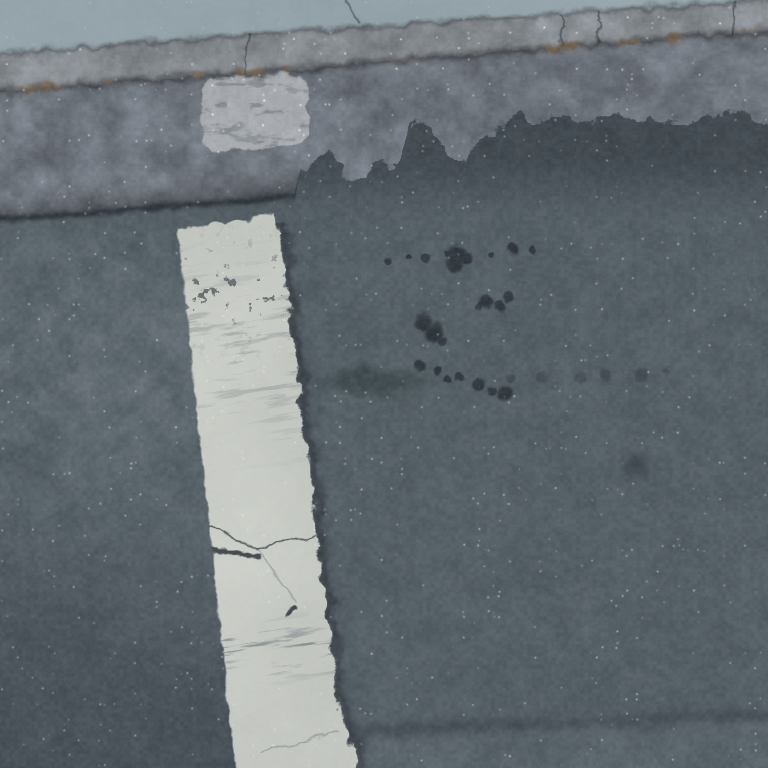
Give the GLSL for this texture, as a WebGL 2 fragment shader.

```glsl
#version 300 es
precision highp float;
uniform vec2 u_resolution;
out vec4 outColor;

#define EDGE_SOFT 0.0018
#define GRAIN 0.075
#define MOTTLE 0.05
#define GRIT_CELLS 150.0
#define GRIT_RATE 0.045
#define RAGGED 0.014

const vec3 ASPHALT = vec3(0.335, 0.375, 0.4);
const vec3 DARK = vec3(0.255, 0.285, 0.31);
const vec3 WORN = vec3(0.41, 0.445, 0.475);
const vec3 GUTTER = vec3(0.435, 0.458, 0.49);
const vec3 CURB = vec3(0.52, 0.54, 0.56);
const vec3 PAVEMENT = vec3(0.59, 0.645, 0.675);
const vec3 PAINT = vec3(0.775, 0.79, 0.765);
const vec3 OLD_PAINT = vec3(0.665, 0.68, 0.695);
const vec3 TAR = vec3(0.18, 0.205, 0.225);

float hash(vec2 p) { return fract(sin(dot(p, vec2(127.1, 311.7))) * 43758.5); }

float noise(vec2 p) {
  vec2 i = floor(p), f = fract(p);
  f = f * f * (3.0 - 2.0 * f);
  return mix(mix(hash(i), hash(i + vec2(1, 0)), f.x),
             mix(hash(i + vec2(0, 1)), hash(i + 1.0), f.x), f.y);
}

float fbm(vec2 p) {
  float sum = 0.0, amp = 0.533;
  for (int i = 0; i < 4; i++, amp *= 0.5, p = p * 2.03 + 17.3) sum += amp * noise(p);
  return sum;
}

float fill(float d) {
  float w = max(EDGE_SOFT, 0.8 / u_resolution.y);
  return 1.0 - smoothstep(-w, w, d);
}

float bump(float v) { return exp(-v * v); }

float segment(vec2 p, vec2 a, vec2 b) {
  vec2 ab = b - a;
  return length(p - a - ab * clamp(dot(p - a, ab) / dot(ab, ab), 0.0, 1.0));
}

// Jittered drops scattered from a to b
float drops(vec2 p, vec2 a, vec2 b, float count, float radius) {
  float cover = 0.0;
  for (float i = 0.0; i < count; i++) {
    vec2 id = a + i;
    vec2 c = mix(a, b, i / (count - 1.0)) + 0.012 * (vec2(hash(id), hash(id + 5.0)) - 0.5);
    float r = radius * mix(0.5, 1.1, hash(id + 9.0));
    cover = max(cover, 1.0 - smoothstep(r * 0.6, r * 1.2, length(p - c)));
  }
  return cover;
}

void main() {
  vec2 p = gl_FragCoord.xy / u_resolution;
  float cloud = fbm(p * 7.0), mid = fbm(p * 34.0), fine = fbm(p * 190.0);
  float rag = RAGGED * (fbm(p * 65.0) - 0.5);
  vec2 w = p + vec2(0, rag);

  // Asphalt lanes and lower seam
  float lane = fill(p.x - 0.33 + 0.1 * p.y);
  float worn = lane * bump((p.y - 0.53) / 0.17) * smoothstep(0.25, 0.75, 0.5 * (mid + cloud));
  vec3 col = mix(ASPHALT, WORN, worn * 0.8);
  col = mix(col, DARK, lane * 0.55 * (1.0 - smoothstep(0.05, 0.34, p.y + 0.15 * (cloud - 0.5))));
  col = mix(col, DARK, (1.0 - lane) * 0.85 * smoothstep(0.71, 0.8, p.y + 0.06 * (mid - 0.5)));
  float seam = w.y - 0.028 - 0.042 * p.x, side = smoothstep(0.44, 0.47, p.x);
  col = mix(col, WORN, side * fill(seam) * 0.4 * mid);
  col = mix(col, DARK, side * bump(seam / 0.01) * 0.6);

  // Oil stain and drops
  vec2 stain = (p - vec2(0.495, 0.503)) / vec2(0.07, 0.022);
  col = mix(col, vec3(0.22, 0.27, 0.28), 0.7 - 0.7 * smoothstep(0.4, 1.3, length(stain) + mid - 0.5));
  float oil = drops(w, vec2(0.5, 0.658), vec2(0.69, 0.676), 8.0, 0.008);
  oil = max(oil, drops(w, vec2(0.592, 0.652), vec2(0.602, 0.672), 4.0, 0.013));
  oil = max(oil, drops(w, vec2(0.62, 0.598), vec2(0.664, 0.611), 4.0, 0.011));
  oil = max(oil, drops(w, vec2(0.55, 0.582), vec2(0.57, 0.552), 3.0, 0.012));
  oil = max(oil, drops(w, vec2(0.552, 0.52), vec2(0.655, 0.492), 7.0, 0.011));
  oil = max(oil, 0.4 * drops(w, vec2(0.67, 0.51), vec2(0.87, 0.515), 6.0, 0.009));
  oil = max(oil, 0.5 * bump(length(w - vec2(0.827, 0.395)) / 0.015));
  col = mix(col, TAR, oil * 0.85);

  // Concrete gutter with a broken lower edge
  float broken = smoothstep(0.383, 0.392, p.x);
  float rim = 0.714 + 0.078 * p.x + 0.03 * broken + 0.022 * bump((p.x - 0.418) / 0.025);
  rim = mix(rim, 0.838, smoothstep(0.518, 0.535, p.x)) - 0.05 * bump((p.x - 0.6) / 0.025);
  rim += rag * (0.5 + 2.0 * broken) + broken * 0.024 * (noise(p.xx * 22.0) - 0.5);
  vec3 slab = GUTTER * (0.82 + 0.36 * mid);
  slab *= 1.0 - 0.25 * (1.0 - broken) * bump((p.y - rim) / 0.022);
  col = mix(col, slab, fill(rim - p.y));
  col = mix(col, TAR, (1.0 - broken) * bump((p.y - rim) / 0.005) * 0.85);

  // Faded paint patch
  vec2 q = abs(p - vec2(0.331, 0.835 + 0.06 * p.x)) - vec2(0.05, 0.029);
  float patchDist = length(max(q, 0.0)) + min(max(q.x, q.y), 0.0) - 0.018 + rag;
  float scuff = smoothstep(0.55, 0.75, fbm(p * vec2(45, 110)));
  col = mix(col, OLD_PAINT, fill(patchDist) * (0.95 - 0.5 * scuff));

  // Curb stones, joints and pavement
  float low = w.y - 0.88 - 0.08 * p.x, high = w.y - 0.931 - 0.07 * p.x;
  col = mix(col, CURB * (0.85 + 0.3 * mid), fill(-low));
  float joint = abs(p.x - 0.322 + rag);
  for (float i = 0.0; i < 3.0; i++) joint = min(joint, abs(p.x - 0.732 - 0.047 * i - 0.065 * i * (i - 1.0) + rag));
  col = mix(col, TAR, fill(joint - 0.001) * fill(-low) * 0.65);
  col = mix(col, PAVEMENT + 0.07 * (cloud - 0.5), fill(-high));
  col *= 1.0 - 0.3 * bump(low / 0.006) - 0.22 * bump(high / 0.004);
  col = mix(col, vec3(0.48, 0.36, 0.24), bump(low / 0.006) * 0.6 * smoothstep(0.6, 0.75, mid));
  col = mix(col, TAR, 0.6 * fill(segment(w, vec2(0.45, 1), vec2(0.468, 0.97)) - 0.001));

  // Painted stripe with chipped sides, streaks and cracks
  float left = 0.306 - 0.106 * p.y + rag * 0.5;
  float right = 0.465 - 0.124 * p.y - 0.015 * smoothstep(0.0, 0.1, p.y) + rag * 1.5;
  float painted = fill(max(max(left - p.x, p.x - right), w.y - 0.672 - 0.132 * p.x));
  col *= 1.0 - 0.25 * bump((p.x - right - 0.006) / 0.008) * fill(p.y - 0.71);
  float streak = smoothstep(0.6, 0.76, fbm(vec2(p.x * 16.0, (p.y - 0.15 * p.x) * 120.0)));
  float wear = bump((p.y - 0.155) / 0.03) + 0.5 * bump((p.y - 0.54) / 0.1);
  vec3 paint = mix(PAINT * (0.96 + 0.08 * cloud), WORN, streak * wear * 0.65);
  paint = mix(paint, TAR, 0.6 * smoothstep(0.68, 0.76, fbm(p * 95.0)) * bump((p.y - 0.62) / 0.05));
  vec2 bend = vec2(0.335, 0.285);
  float crack = min(segment(w, vec2(0.27, 0.316), bend), segment(w, bend, vec2(0.41, 0.303)));
  crack = min(crack, segment(w, vec2(0.27, 0.288), vec2(0.337, 0.273)) - 0.002);
  crack = min(crack, segment(w, vec2(0.375, 0.2), vec2(0.384, 0.206)) - 0.002);
  float hair = min(segment(w, bend, vec2(0.385, 0.215)), segment(w, vec2(0.34, 0.02), vec2(0.44, 0.048)));
  paint = mix(paint, WORN, 0.6 * fill(hair - 0.0006));
  col = mix(col, mix(paint, TAR, 0.85 * fill(crack - 0.001)), painted);

  // Mottle, grain and bright grit
  float rough = 1.0 - 0.75 * max(painted, fill(-high));
  vec2 g = p * GRIT_CELLS, cell = floor(g);
  vec2 spot = 0.3 + 0.4 * vec2(hash(cell + 3.0), hash(cell + 8.0));
  float grit = bump(length(fract(g) - spot) / 0.22) * step(1.0 - GRIT_RATE, hash(cell));
  col += rough * (MOTTLE * (mid - 0.5) + GRAIN * (fine - 0.5) + 0.28 * grit * hash(cell + 21.0));
  outColor = vec4(clamp(col, 0.0, 1.0), 1);
}
```
